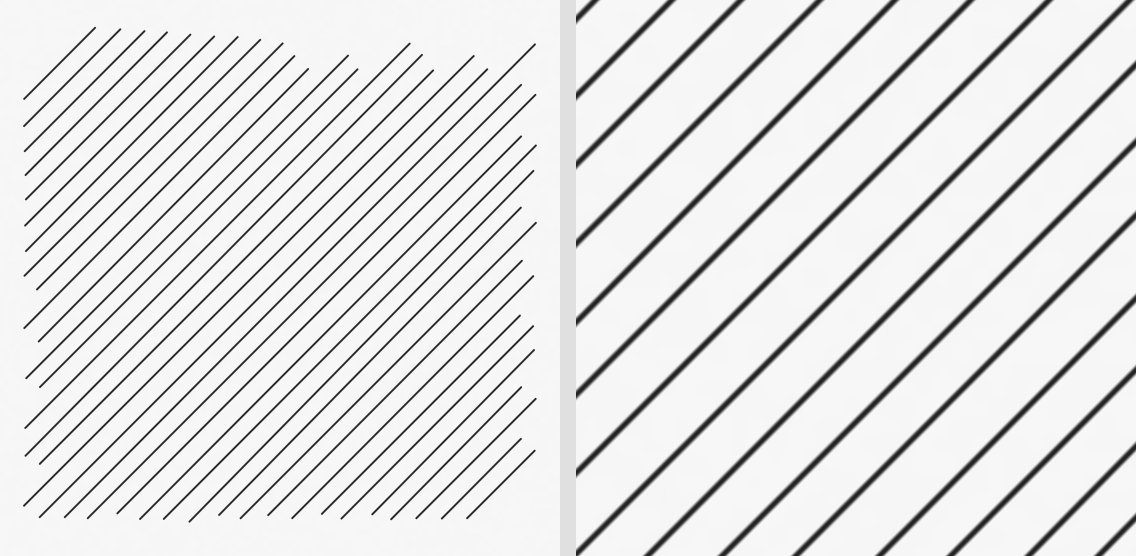
Left, the full canvas; right, a detail of the centre.
Write a Shadertoy shader that draws this pattern.

```glsl
const int LINE_COUNT = 35;
const float FIRST_SUM = 0.2236;   // x + y of the first diagonal
const float SUM_STEP = 0.0456;    // spacing between diagonals, along an axis
const float TOOTH = 0.0242;       // step of the ragged border
const float STROKE_RADIUS = 0.0017;
const vec3 PAPER = vec3(0.965);
const vec3 INK = vec3(0.14);

float hash(vec2 p) {
    vec3 q = fract(vec3(p.xyx) * 0.1031);
    q += dot(q, q.yzx + 33.33);
    return fract((q.x + q.y) * q.z);
}

float valueNoise(vec2 p) {
    vec2 cell = floor(p);
    vec2 f = fract(p);
    f = f * f * (3.0 - 2.0 * f);
    float low = mix(hash(cell), hash(cell + vec2(1, 0)), f.x);
    float high = mix(hash(cell + vec2(0, 1)), hash(cell + vec2(1, 1)), f.x);
    return mix(low, high, f.y);
}

float segmentDistance(vec2 p, vec2 a, vec2 b) {
    vec2 along = b - a;
    float t = clamp(dot(p - a, along) / dot(along, along), 0.0, 1.0);
    return length(p - a - along * t);
}

// Ragged borders of the hatched area, y measured downwards
float leftEdge(float i) {
    float tooth = step(8.5, i) * floor(mod(i - 9.59, 1.8));
    return 0.042 + TOOTH * tooth + 0.006 * hash(vec2(i, 3.0));
}

float rightEdge(float i) {
    float inset = 1.0 - step(1.0, mod(i - 19.3, 2.4));
    return 0.964 - TOOTH * inset - 0.006 * hash(vec2(i, 5.0));
}

float topEdge(float i) {
    float slope = 0.0471 + 0.0031 * i;
    float teeth = 0.0785 + TOOTH * floor(mod(i - 9.0, 2.5));
    teeth += 0.0223 * step(2.5, mod(i - 9.0, 5.0));
    return i < 9.0 ? slope : teeth;
}

float bottomEdge(float i) {
    return 0.932 - 0.03 * max(0.0, hash(vec2(i, 7.0)) - 0.6);
}

float strokeDistance(vec2 p, float i) {
    float jitter = 0.006 * (hash(vec2(i, 11.0)) - 0.5);
    float sum = FIRST_SUM + SUM_STEP * (i - 1.0) + jitter;
    float startX = max(leftEdge(i), sum - bottomEdge(i));
    float endX = min(rightEdge(i), sum - topEdge(i));

    // Slight tilt about the middle of the stroke
    float lean = hash(vec2(i, 13.0));
    float tilt = 0.01 * lean * lean * (endX - startX);
    vec2 a = vec2(startX, sum - startX + tilt);
    vec2 b = vec2(endX, sum - endX - tilt);
    return segmentDistance(p, a, b);
}

float hatchDistance(vec2 p) {
    float nearest = 1.0;
    for (int i = 1; i <= LINE_COUNT; i++) {
        nearest = min(nearest, strokeDistance(p, float(i)));
    }
    return nearest;
}

void mainImage(out vec4 fragColor, in vec2 fragCoord) {
    vec2 p = fragCoord / iResolution.y;
    p.y = 1.0 - p.y;

    // Faint paper mottling
    vec3 color = PAPER + 0.008 * (valueNoise(p * 90.0) - 0.3);

    // Soft-edged ink strokes
    float blur = max(0.0013, 0.7 / iResolution.y);
    float d = hatchDistance(p);
    float ink = 1.0 - smoothstep(STROKE_RADIUS - blur, STROKE_RADIUS + blur, d);
    fragColor = vec4(mix(color, INK, ink), 1.0);
}
```
